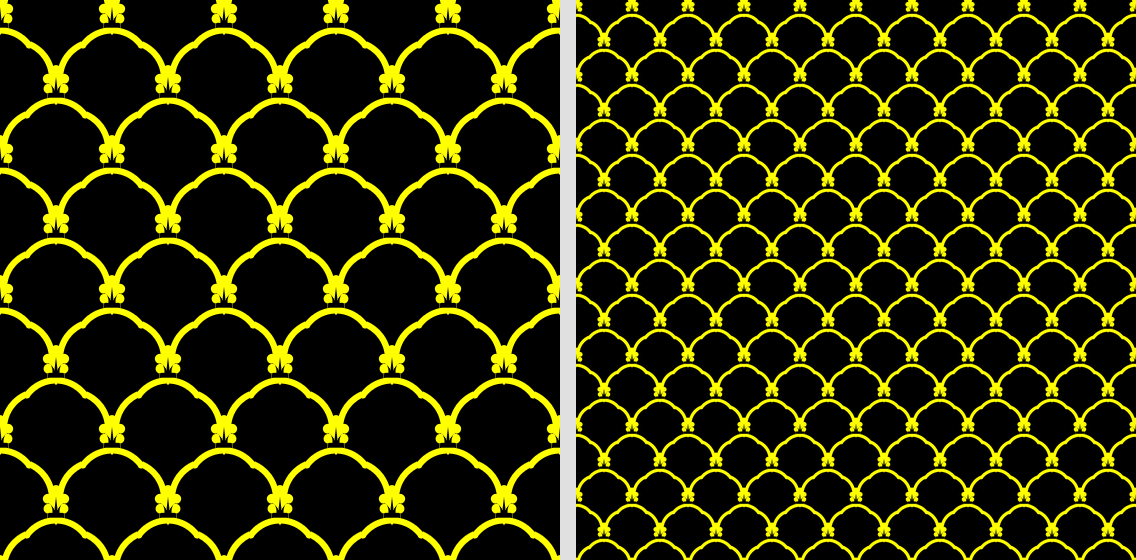
Left: one tile. Right: repeated 2 by 2.
This pattern is drawn by a Shadertoy shader. Its source:

```glsl
// Staggered scale lattice: bumpy yellow arches on black, each crown carrying a leafy clasp.
// Every half arch is two circular bands meeting at a knuckle; clasps are unions of lobes
// with a bar and three blades cut out. Five columns by eight half-offset rows tile exactly.

#define COLUMNS 5.0
#define ROWS 8.0
#define CANVAS 1152.0          // design units along each canvas side
#define CROWN_HEIGHT 81.5      // crown of the lowest row above the bottom edge
#define BAND 6.5               // half width of the arch band
#define KNUCKLE 7.3            // radius of the bump where the two arcs meet
#define UPPER_RADIUS 74.0
#define LOWER_RADIUS 76.0
#define INK vec3(1.0, 1.0, 0.0)
#define GROUND vec3(0.0)

float circle(vec2 p, vec2 center, float radius) {
    return length(p - center) - radius;
}

float box(vec2 p, vec2 center, vec2 halfSize, float corner) {
    vec2 d = abs(p - center) - halfSize + corner;
    return length(max(d, 0.0)) + min(max(d.x, d.y), 0.0) - corner;
}

// Right half of an arch, crown at the origin.
float arch(vec2 p) {
    vec2 upperCenter = vec2(0.0, -UPPER_RADIUS);
    vec2 lowerCenter = vec2(31.0, -98.5);
    vec2 knuckle = vec2(60.0, -30.0);
    vec2 a = normalize(knuckle - upperCenter);
    vec2 b = normalize(knuckle - lowerCenter);

    float upper = abs(circle(p, upperCenter, UPPER_RADIUS)) - BAND;
    upper = max(upper, dot(p - upperCenter, vec2(a.y, -a.x)));

    float lower = abs(circle(p, lowerCenter, LOWER_RADIUS)) - BAND;
    lower = max(lower, dot(p - lowerCenter, vec2(-b.y, b.x)));
    lower = max(lower, -95.0 - p.y);

    float drop = circle(p, vec2(0.0, -6.0), 2.8);
    return min(min(upper, lower), min(circle(p, knuckle, KNUCKLE), drop));
}

// Solid body of the clasp above a crown.
float clasp(vec2 p) {
    float d = box(p, vec2(0.0, 35.5), vec2(14.0, 20.0), 2.0);
    d = min(d, circle(p, vec2(0.0, 62.0), 10.5));
    d = min(d, circle(p, vec2(17.0, 44.5), 10.0));
    return min(d, circle(p, vec2(15.5, 24.0), 10.0));
}

// Tapered blade rising from the bar and bending outward.
float blade(vec2 p, float root, float bend, float halfWidth, float height) {
    float t = (p.y - 14.5) / height;
    float side = abs(p.x - root - bend * t * t) - halfWidth * (1.0 - t);
    return max(side, max(-t, t - 1.0) * height);
}

// Openings in the clasp: the bar and its three blades.
float openings(vec2 p) {
    float bar = box(p, vec2(0.0, 10.5), vec2(16.2, 5.0), 2.0);
    float spike = blade(p, 0.0, 0.0, 4.0, 34.0);
    float leaf = blade(p, 4.0, 7.0, 3.8, 17.5);
    return min(bar, min(spike, leaf));
}

void mainImage(out vec4 fragColor, in vec2 fragCoord) {
    vec2 p = fragCoord / iResolution.xy * CANVAS;
    vec2 cell = CANVAS / vec2(COLUMNS, ROWS);
    float pixel = CANVAS / min(iResolution.x, iResolution.y);

    float solid = CANVAS;
    float cut = CANVAS;
    float posts = CANVAS;

    // The row below supplies the clasp, the row above its hanging arches.
    float firstRow = floor((p.y - CROWN_HEIGHT) / cell.y);
    for (int i = 0; i < 2; i++) {
        float row = firstRow + float(i);
        float shift = 0.5 * mod(row + 1.0, 2.0);
        vec2 q;
        q.x = abs(fract(p.x / cell.x - shift + 0.5) - 0.5) * cell.x;
        q.y = p.y - CROWN_HEIGHT - row * cell.y;

        solid = min(solid, min(arch(q), clasp(q)));
        cut = min(cut, openings(q));
        posts = min(posts, box(q, vec2(16.8, 10.5), vec2(0.4, 5.5), 0.0));
    }

    float d = min(max(solid, -cut), posts);
    float coverage = clamp(0.5 - d / pixel, 0.0, 1.0);
    fragColor = vec4(mix(GROUND, INK, coverage), 1.0);
}
```
